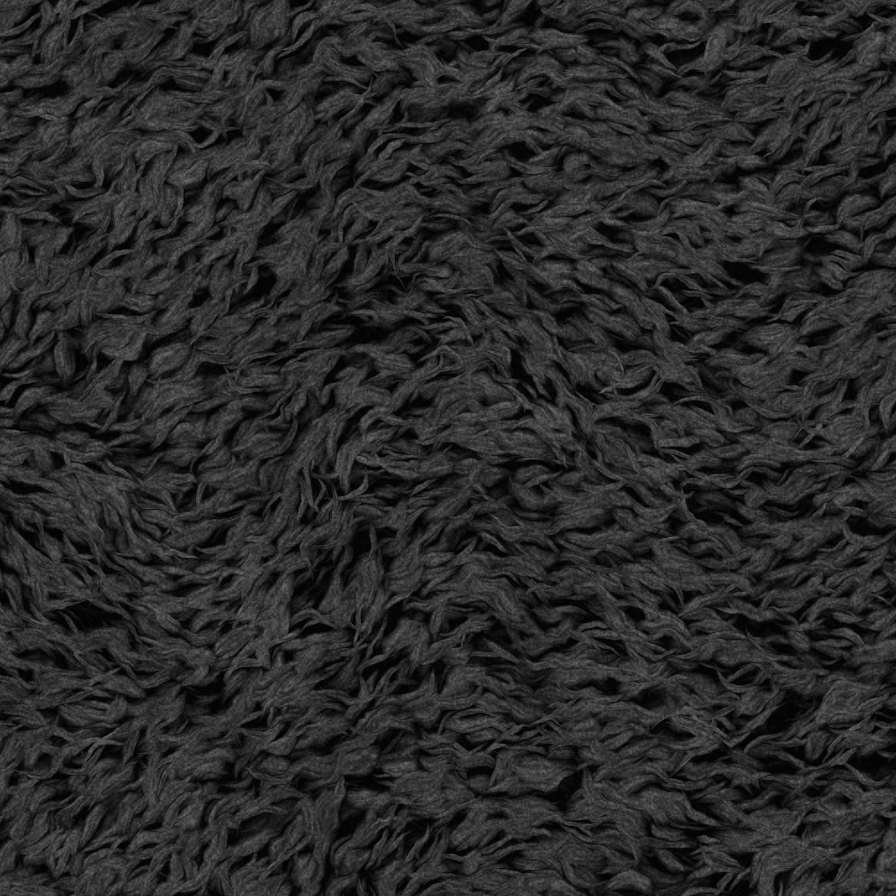
Give the GLSL for this texture, as a WebGL 1 fragment shader.

```glsl
precision highp float;
uniform vec2 u_resolution;

float hash(vec2 p) {
  vec3 q = fract(vec3(p.xyx) * 0.1031);
  q += dot(q, q.yzx + 33.33);
  return fract((q.x + q.y) * q.z);
}

float noise(vec2 p) {
  vec2 cell = floor(p);
  vec2 f = fract(p);
  f = f * f * (3.0 - 2.0 * f);
  return mix(mix(hash(cell), hash(cell + vec2(1.0, 0.0)), f.x),
             mix(hash(cell + vec2(0.0, 1.0)), hash(cell + 1.0), f.x), f.y);
}

// Combing direction of the pile, slowly turning across the cloth
float pileAngle(vec2 p) {
  return 0.2 + 2.0 * (noise(p * 0.09 + 3.7) - 0.5) + 1.3 * (noise(p * 0.35 + 41.0) - 0.5);
}

// One bent, leaf-shaped tuft: x = tone, y = blending weight
vec2 tuft(vec2 p, vec2 id) {
  vec2 center = floor(id) + vec2(hash(id + 11.3), hash(id + 27.9));
  float angle = pileAngle(center) + 1.1 * (hash(id + 53.1) - 0.5);
  float c = cos(angle);
  float s = sin(angle);
  vec2 q = mat2(c, -s, s, c) * (p - center);
  q.y += (hash(id + 71.7) - 0.5) * 0.9 * q.x * q.x;

  float u = q.x / mix(0.8, 1.65, hash(id + 89.2));
  float breadth = hash(id + 97.4);
  float v = q.y / mix(0.16, 0.6, breadth * breadth);
  float dome = (1.0 - u * u) - v * v;
  if (dome <= 0.0) return vec2(0.0);

  float height = 0.7 * hash(id + 113.6) + 0.5 * dome;
  float depth = smoothstep(0.38, 0.95, height);
  float seed = hash(id + 131.0) * 90.0;
  float strands = 0.6 * noise(vec2(q.x * 1.5, q.y * 8.0) + seed)
                + 0.4 * noise(vec2(q.x * 2.5, q.y * 16.0) + seed + 17.0);
  float tone = 0.015 + 0.215 * depth * (0.42 + 0.58 * smoothstep(0.0, 0.7, dome));
  tone += (0.24 * (strands - 0.5) + 0.03 * v) * (0.25 + 0.75 * depth);
  return vec2(tone, exp(24.0 * (height - 1.0)) * smoothstep(0.0, 0.15, dome));
}

void main() {
  vec2 uv = gl_FragCoord.xy / min(u_resolution.x, u_resolution.y);
  vec2 p = uv * 40.0;
  p += 0.4 * (vec2(noise(p * 1.1), noise(p * 1.1 + 19.0)) - 0.5);
  p += 0.1 * (vec2(noise(p * 3.5 + 5.0), noise(p * 3.5 + 29.0)) - 0.5);

  // Overlapping tufts, the highest covering the rest, over a dark backing
  float weight = exp(-18.0);
  float sum = 0.02 * weight;
  for (int j = -2; j <= 2; j++) {
    for (int i = -2; i <= 2; i++) {
      vec2 cell = floor(p) + vec2(float(i), float(j));
      for (int k = 0; k < 3; k++) {
        vec2 t = tuft(p, cell + float(k) * 0.31);
        sum += t.x * t.y;
        weight += t.y;
      }
    }
  }
  float tone = sum / weight;

  // Faint clumps and fuzzy grain
  tone *= 0.88 + 0.22 * noise(p * 0.4 + 7.0);
  float grain = 0.75 * noise(uv * 500.0) + 0.25 * noise(uv * 260.0 + 31.0) - 0.5;
  tone += grain * (0.03 + 0.55 * max(tone, 0.0));

  gl_FragColor = vec4(vec3(clamp(tone, 0.012, 0.4)), 1.0);
}
```
